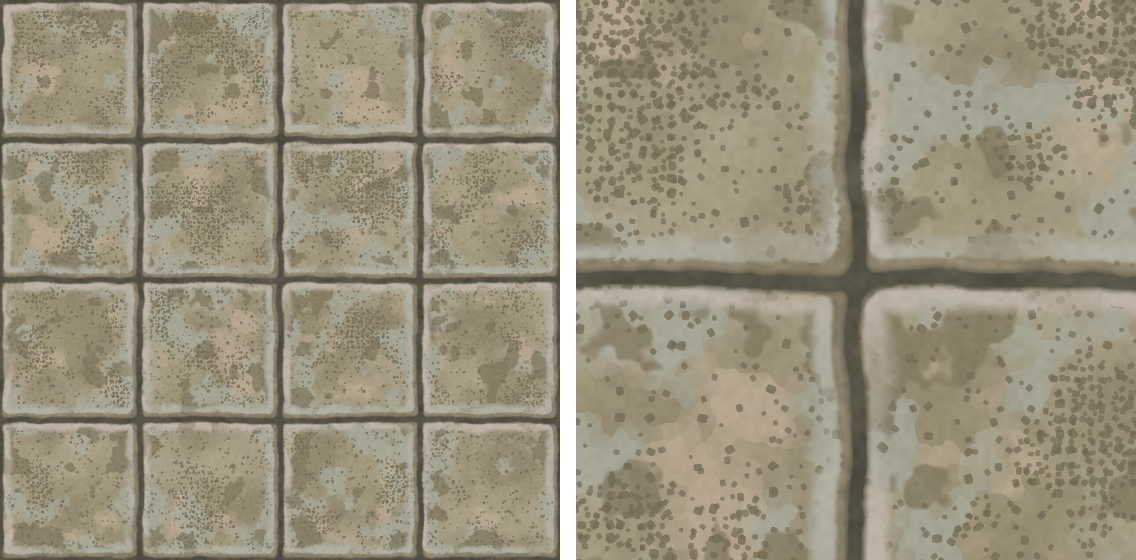
Left: the whole. Right: its middle third, enlarged.
Reproduce this texture procedurally as a Shadertoy shader.

```glsl
// Four by four weathered stone tiles with pale worn rims, dark pits and deep grout.

vec2 hash2(vec2 p, float seed) {
    vec3 h = fract(vec3(p.xyx + seed * 17.3) * vec3(0.1031, 0.1030, 0.0973));
    h += dot(h, h.yzx + 33.33);
    return fract((h.xx + h.yz) * h.zy);
}

// Value noise with n cells across the canvas, wrapping at its edges
float noise(vec2 uv, float n, float seed) {
    vec2 i = floor(uv * n), f = fract(uv * n);
    f = f * f * (3.0 - 2.0 * f);
    float a = hash2(mod(i, n), seed).x;
    float b = hash2(mod(i + vec2(1, 0), n), seed).x;
    float c = hash2(mod(i + vec2(0, 1), n), seed).x;
    float d = hash2(mod(i + 1.0, n), seed).x;
    return mix(mix(a, b, f.x), mix(c, d, f.x), f.y);
}

float fbm(vec2 uv, float n, float seed) {
    float sum = 0.0, amp = 0.533;
    for (int k = 0; k < 4; k++) {
        sum += amp * noise(uv, n, seed + float(k));
        n *= 2.0;
        amp *= 0.5;
    }
    return sum;
}

// Centre of the nearest scattered brush dab
vec2 dabCentre(vec2 uv, float n) {
    vec2 i = floor(uv * n), best = uv;
    float nearest = 9.0;
    for (int y = -1; y <= 1; y++)
    for (int x = -1; x <= 1; x++) {
        vec2 c = i + vec2(x, y);
        vec2 centre = c + hash2(mod(c, n), 3.0);
        float d = length(uv * n - centre);
        if (d < nearest) { nearest = d; best = centre / n; }
    }
    return best;
}

// Small angular pits, gathered into clusters
float pits(vec2 uv, float n, float seed) {
    vec2 p = uv * n, i = floor(p);
    float aa = n / iResolution.y, cover = 0.0;
    for (int y = -1; y <= 1; y++)
    for (int x = -1; x <= 1; x++) {
        vec2 c = i + vec2(x, y), id = mod(c, n);
        vec2 h = hash2(id, seed), r = hash2(id, seed + 5.0);
        vec2 centre = c + 0.15 + 0.7 * h;
        vec2 q = p - centre;
        float turn = 6.2832 * r.x;
        q = abs(mat2(cos(turn), sin(turn), -sin(turn), cos(turn)) * q);
        float d = mix(length(q), max(q.x, q.y * 1.3), 0.6) - 0.2 - 0.16 * h.y;
        vec2 side = abs(fract(centre / n * 4.0) - 0.5);
        float density = 0.10 + 1.3 * smoothstep(0.48, 0.8, fbm(centre / n, 14.0, 21.0))
                      + 0.14 * smoothstep(0.3, 0.48, max(side.x, side.y));
        cover = max(cover, step(r.y, density) * (1.0 - smoothstep(-0.5 * aa, 0.5 * aa, d)));
    }
    return cover;
}

// Depth inside a rounded box
float boxDepth(vec2 p, float halfSize, float radius) {
    vec2 q = abs(p) - halfSize + radius;
    return radius - length(max(q, 0.0)) - min(max(q.x, q.y), 0.0);
}

void mainImage(out vec4 fragColor, in vec2 fragCoord) {
    vec2 uv = fragCoord / iResolution.xy;
    float aa = 4.0 / iResolution.y;

    // Hand-worn tile outline
    vec2 wobble = vec2(fbm(uv, 28.0, 1.0), fbm(uv, 28.0, 9.0)) - 0.5;
    vec2 f = fract(uv * 4.0 + 0.035 * wobble);
    float depth = boxDepth(f - 0.5, 0.5, 0.05);
    float rimDepth = boxDepth(f - vec2(0.4875, 0.5125), 0.4725, 0.05);
    float lit = smoothstep(-0.1, 0.1, max(f.y - 0.5, 0.5 - f.x) - max(0.5 - f.y, f.x - 0.5));

    // Mottled body built from brush dabs
    vec2 dab = mix(dabCentre(uv + 0.006 * wobble, 112.0), uv, 0.25);
    float broad = fbm(dab, 12.0, 31.0);
    float tint = fbm(dab, 16.0, 41.0);
    float wear = fbm(dab, 20.0, 51.0);
    vec3 color = mix(vec3(0.575, 0.535, 0.44), vec3(0.665, 0.625, 0.53), smoothstep(0.28, 0.68, broad));
    color = mix(color, vec3(0.61, 0.585, 0.45), 0.55 * smoothstep(0.45, 0.7, tint));
    float middle = smoothstep(0.06, 0.2, depth);
    color = mix(color, vec3(0.74, 0.67, 0.585), 0.8 * middle * smoothstep(0.56, 0.72, fbm(dab, 14.0, 61.0)));

    // Chalky bloom and brown stains toward the edges
    float border = 1.0 - smoothstep(0.04, 0.26, depth);
    color = mix(color, vec3(0.655, 0.66, 0.60), 0.85 * smoothstep(0.5, 0.66, wear + 0.2 * border - 0.08));
    float stain = smoothstep(0.61, 0.67, fbm(uv, 24.0, 71.0) + 0.13 * border - 0.06);
    color = mix(color, vec3(0.49, 0.455, 0.36), 0.7 * stain);

    // Pits in two sizes
    color = mix(color, vec3(0.46, 0.43, 0.34), 0.8 * pits(uv, 112.0, 81.0));
    color = mix(color, vec3(0.44, 0.41, 0.33), 0.65 * pits(uv, 160.0, 91.0));

    // Pale rim, broken by wear, brightest on the top and left
    float rim = smoothstep(0.002, 0.018, rimDepth) * (1.0 - smoothstep(0.03, 0.075, rimDepth + 0.09 * (wear - 0.5)));
    vec3 rimColor = mix(vec3(0.69, 0.69, 0.64), vec3(0.745, 0.71, 0.66), lit);
    color = mix(color, rimColor, rim * (0.5 + 0.45 * smoothstep(0.32, 0.55, noise(uv, 36.0, 101.0))));

    // Rough bevel and dark grout
    float bevel = 1.0 - smoothstep(-0.003, 0.012, rimDepth);
    vec3 bevelColor = mix(vec3(0.45, 0.42, 0.34), vec3(0.63, 0.58, 0.49), fbm(uv, 64.0, 111.0));
    color = mix(color, bevelColor, 0.9 * bevel);
    color *= 1.0 - 0.25 * (1.0 - smoothstep(0.012, 0.035, depth));
    vec3 grout = mix(vec3(0.27, 0.26, 0.22), vec3(0.39, 0.38, 0.32), fbm(uv, 48.0, 121.0));
    color = mix(grout, color, smoothstep(0.015 - aa * 0.6, 0.019 + aa * 0.6, depth));

    color += 0.035 * (noise(uv, 256.0, 131.0) - 0.5);
    fragColor = vec4(color, 1.0);
}
```
